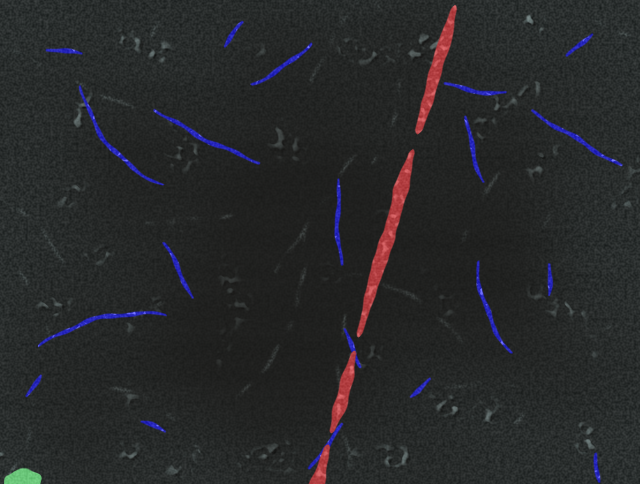
A WebGL 1 fragment shader for this texture:

```glsl
precision highp float;
// Dark grainy micrograph with a broken red strand, scattered blue fibres and pale debris.

uniform vec2 u_resolution;

#define CENTRE_COLOR vec3(0.122, 0.124, 0.119)
#define OUTER_COLOR vec3(0.168, 0.186, 0.184)
#define DEBRIS_COLOR vec3(0.33, 0.38, 0.38)
#define BLUE_COLOR vec3(0.15, 0.15, 0.74)
#define RED_COLOR vec3(0.69, 0.235, 0.245)
#define GREEN_COLOR vec3(0.42, 0.78, 0.48)
#define GRAIN_SCALE 210.0
#define BLUE_WIDTH 0.0052
#define RED_WIDTH 0.0135
#define RED_GAP 0.015

vec2 hash2(vec2 p) {
  vec3 q = fract(p.xyx * vec3(0.1031, 0.1030, 0.0973));
  q += dot(q, q.yzx + 33.33);
  return fract((q.xx + q.yz) * q.zy);
}

float cornerSlope(vec2 cell, vec2 offset) {
  float a = 6.2832 * hash2(cell).x;
  return dot(vec2(cos(a), sin(a)), offset);
}

float gradientNoise(vec2 p) {
  vec2 i = floor(p), f = fract(p);
  vec2 w = f * f * f * (f * (f * 6.0 - 15.0) + 10.0);
  vec2 e = vec2(1.0, 0.0);
  return mix(mix(cornerSlope(i, f), cornerSlope(i + e, f - e), w.x),
             mix(cornerSlope(i + e.yx, f - e.yx), cornerSlope(i + 1.0, f - 1.0), w.x), w.y);
}

// Signed distance to one bent, tapered fibre placed in a jittered grid cell.
float fibre(vec2 p, float id, vec2 grid, vec2 reach, float width, float seed) {
  vec2 cell = vec2(mod(id, grid.x), floor(id / grid.x));
  vec2 place = hash2(cell + seed), shape = hash2(cell + seed + 47.0);
  vec2 size = vec2(u_resolution.x / u_resolution.y, 1.0);
  vec2 q = p - (cell + 0.12 + 0.76 * place) / grid * size;
  float a = 3.1416 * shape.x, c = cos(a), s = sin(a);
  q = vec2(c * q.x + s * q.y, c * q.y - s * q.x);
  float halfLength = mix(reach.x, reach.y, shape.y * shape.y);
  q.y += (place.x - 0.5) * 4.0 * q.x * q.x + 0.0025 * sin(q.x * 55.0 + id);
  float t = min(abs(q.x) / halfLength, 1.0);
  float taper = width * (1.0 - 0.5 * t * t) * (0.9 + 0.15 * sin(q.x * 130.0 + id));
  return length(vec2(max(abs(q.x) - halfLength, 0.0), q.y)) - taper;
}

// Signed distance to the slanted strand, pinched apart at uneven intervals.
float redStrand(vec2 p, float aspect) {
  float bump = (p.y - 0.3) / 0.15;
  float u = 3.36 * (p.y - 0.112) + 0.41 * exp(-bump * bump);
  float fromGap = abs(fract(u + 0.5) - 0.5) / 3.5 - RED_GAP;
  float body = 0.42 + 0.58 * smoothstep(0.0, 0.085, fromGap);
  float cap = sqrt(clamp(fromGap / 0.008, 0.0, 1.0));
  float lumps = 1.0 + 0.4 * gradientNoise(vec2(p.y * 32.0, 3.5));
  float axis = 0.494 * aspect + 0.29 * p.y + 0.005 * gradientNoise(vec2(p.y * 9.0, 8.3));
  float d = abs(p.x - axis) * 0.96 - RED_WIDTH * body * cap * lumps;
  return max(d, max(-fromGap, (u - 3.0) / 3.36));
}

void main() {
  float pixel = 1.0 / u_resolution.y;
  float aspect = u_resolution.x * pixel;
  vec2 p = gl_FragCoord.xy * pixel;

  // Dim centre, lighter grainy borders and weak horizontal banding
  float drift = gradientNoise(p * 3.1 + 5.0);
  float edge = smoothstep(0.16, 0.78, length((p - vec2(0.5 * aspect, 0.47)) * vec2(0.92, 1.1)) + 0.28 * drift);
  float fine = gradientNoise(p * GRAIN_SCALE);
  float grain = fine + 0.6 * gradientNoise(p * GRAIN_SCALE * 0.47 + 19.0);
  float bands = gradientNoise(vec2(p.x * 1.3, p.y * 27.0));
  vec3 color = mix(CENTRE_COLOR, OUTER_COLOR, edge);
  color += grain * mix(0.022, 0.085, edge) + 0.009 * bands;

  // Faint grey filaments, broken up by noise
  float broken = smoothstep(-0.15, 0.4, gradientNoise(p * 22.0 + 31.0));
  float haze = 0.0;
  for (int i = 0; i < 20; i++) {
    float d = fibre(p, float(i), vec2(5.0, 4.0), vec2(0.05, 0.19), 0.002, 83.0);
    haze = max(haze, 1.0 - smoothstep(-0.002, 0.006, d));
  }
  color += DEBRIS_COLOR * haze * broken * (0.25 + 0.3 * fine);

  // Clumped pale debris with a dark side
  vec2 warped = p + 0.006 * gradientNoise(p * 45.0);
  float clump = smoothstep(0.24, 0.46, gradientNoise(warped * 9.5 + 12.0)) * (0.3 + 0.7 * edge);
  float speck = gradientNoise(warped * 58.0);
  float shade = gradientNoise((warped + vec2(-0.005, 0.005)) * 58.0);
  color += DEBRIS_COLOR * clump * (smoothstep(0.05, 0.42, speck) - 0.22 * smoothstep(0.1, 0.4, shade));

  // Blue fibres with sparse bright specks
  float blue = 1.0;
  for (int i = 0; i < 20; i++) {
    blue = min(blue, fibre(p, float(i), vec2(5.0, 4.0), vec2(0.025, 0.135), BLUE_WIDTH, 11.0));
  }
  float glint = smoothstep(0.24, 0.5, gradientNoise(p * 95.0 + 7.0));
  vec3 blueTone = BLUE_COLOR + 0.1 * grain + 0.28 * glint;
  color = mix(color, blueTone, 1.0 - smoothstep(-pixel, pixel, blue));

  // Mottled red strand
  float mottle = gradientNoise(p * 75.0 + 40.0);
  vec3 redTone = RED_COLOR + 0.07 * grain + 0.15 * smoothstep(0.05, 0.45, mottle);
  color = mix(color, redTone, 1.0 - smoothstep(-pixel, pixel, redStrand(p, aspect)));

  // Green lump in the lower left corner
  float lump = length((p - vec2(0.05, 0.0)) * vec2(0.85, 1.0)) - 0.03 - 0.014 * gradientNoise(p * 38.0);
  color = mix(color, GREEN_COLOR + 0.08 * grain, 1.0 - smoothstep(-pixel, pixel, lump));

  gl_FragColor = vec4(clamp(color, 0.0, 1.0), 1.0);
}
```
